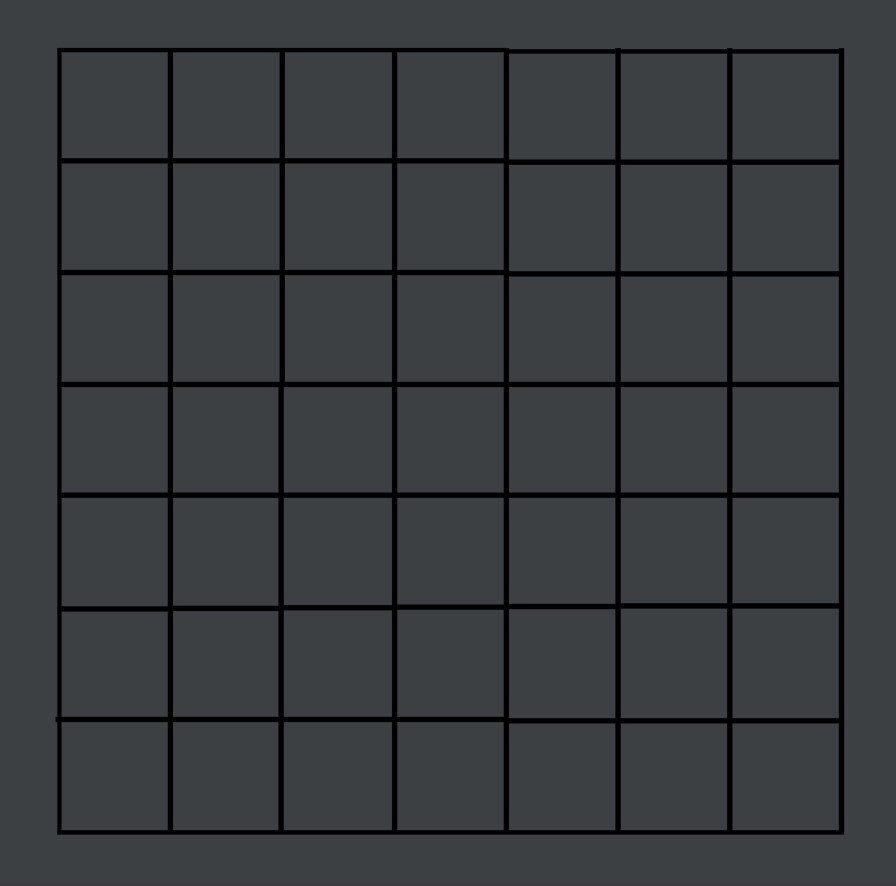
Reproduce this pattern procedurally as a Shadertoy shader.

```glsl
// Seven by seven grid of hand-ruled black lines on slate grey

// Small upward shift of each horizontal line, in cells
float rowShift(float row, float x) {
    if (row == 0.0) return 0.0;
    if (row == 2.0) return 0.027 * clamp(floor(x) / 5.0, 0.0, 1.0);
    if (row == 3.0) return 0.018;
    if (row == 4.0) return 0.009;
    return (row == 7.0 ? 0.002 : 0.011) - 0.012 * step(4.0, x);
}

// Small sideways shift of each vertical line, in cells
float columnShift(float column, float y) {
    if (column == 1.0) return -0.007;
    if (column == 2.0) return y < 4.0 ? -0.016 : -0.006;
    return 0.0;
}

// Signed distance to a bar given its offset across and position along the grid
float bar(float across, float along, float halfWidth, float overhang) {
    return max(abs(across) - halfWidth, abs(along - 3.5) - 3.5 - overhang);
}

void mainImage(out vec4 fragColor, in vec2 fragCoord) {
    vec2 uv = fragCoord / iResolution.y;
    vec2 grid = (uv - vec2(0.0671, 0.0605)) / 0.1261;
    float pixel = 1.0 / (0.1261 * iResolution.y);

    // Nearest ruled line in each direction
    vec2 line = clamp(floor(grid + 0.5), 0.0, 7.0);
    float dx = grid.x - line.x - columnShift(line.x, grid.y);
    float dy = grid.y - line.y - rowShift(line.y, grid.x);

    // Left, top and bottom borders are slightly thinner
    float columnWidth = line.x == 0.0 ? 0.019 : 0.024;
    float rowWidth = line.y == 0.0 || line.y == 7.0 ? 0.020 : 0.024;

    // The second line from the bottom pokes out on the left
    float overhang = line.y == 1.0 && grid.x < 0.0 ? 0.035 : 0.02;
    float d = min(bar(dx, grid.y, columnWidth, 0.02),
                  bar(dy, grid.x, rowWidth, overhang));
    float ink = 1.0 - smoothstep(-0.7 * pixel, 0.7 * pixel, d);

    // Slate ground with a faint plum strip along the bottom edge
    vec3 slate = vec3(0.24, 0.25, 0.26);
    float strip = 1.0 - smoothstep(-pixel, pixel, (uv.y - 0.0045) / 0.1261);
    vec3 color = mix(slate, vec3(0.25, 0.23, 0.255), strip);

    color = mix(color, vec3(0.004), ink);
    fragColor = vec4(color, 1.0);
}
```
